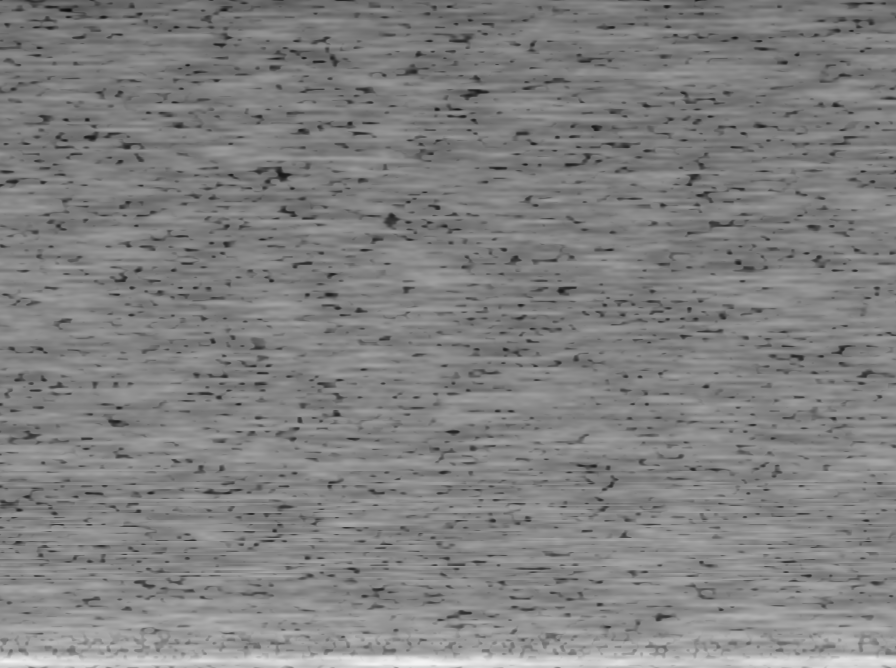
Write a WebGL 1 fragment shader that draws this texture.

```glsl
precision highp float;
// Draws grey, horizontally brushed grain with dark flecks and a pale lower edge.

uniform vec2 u_resolution;

// Tone of the ground, from bottom to top
const float TONE_LOW = 0.553;
const float TONE_HIGH = 0.478;
const float TOP_SHADE = 0.035;

// Cells per canvas height: x sets the length, y the thickness
const vec2 FINE_STREAK = vec2(24.0, 190.0);
const vec2 LONG_STREAK = vec2(7.0, 130.0);
const vec2 GRAIN = vec2(75.0, 200.0);
const vec2 PATCH = vec2(10.0, 26.0);
const vec2 FLECK = vec2(95.0, 195.0);
const vec2 DOT = vec2(150.0, 190.0);

// Strength of each layer
const float FINE_AMOUNT = 0.13;
const float LONG_AMOUNT = 0.09;
const float GRAIN_AMOUNT = 0.05;
const float PATCH_AMOUNT = 0.06;
const float FLECK_DEPTH = 0.30;
const float DOT_DEPTH = 0.16;

// Pale lower edge
const float HAZE_HEIGHT = 0.11;
const float HAZE_GAIN = 0.065;
const float RIM_HEIGHT = 0.026;
const float RIM_GAIN = 0.22;

float hash(vec2 p) {
  return fract(sin(dot(p, vec2(12.9898, 78.233))) * 43758.5453);
}

// One row of smooth noise, shifted at random so cells never line up
float rowNoise(float x, float row, float seed) {
  x += 37.0 * hash(vec2(row, seed));
  float cell = floor(x);
  float t = smoothstep(0.0, 1.0, x - cell);
  float key = row + seed * 7.31;
  return mix(hash(vec2(cell, key)), hash(vec2(cell + 1.0, key)), t);
}

// Blends neighbouring rows into streaks
float streakNoise(vec2 p, float seed) {
  float row = floor(p.y);
  float t = smoothstep(0.0, 1.0, p.y - row);
  return mix(rowNoise(p.x, row, seed), rowNoise(p.x, row + 1.0, seed), t);
}

void main() {
  vec2 p = gl_FragCoord.xy / u_resolution.y;

  // Ground tone, darker towards the top
  float tone = mix(TONE_LOW, TONE_HIGH, p.y);
  tone -= TOP_SHADE * smoothstep(0.93, 1.0, p.y);

  // Brushed streaks over broad, faint patches
  float fine = streakNoise(p * FINE_STREAK, 1.0);
  float broad = streakNoise(p * PATCH, 4.0);
  tone += FINE_AMOUNT * (fine - 0.5);
  tone += LONG_AMOUNT * (streakNoise(p * LONG_STREAK, 2.0) - 0.5);
  tone += GRAIN_AMOUNT * (streakNoise(p * GRAIN, 3.0) - 0.5);
  tone += PATCH_AMOUNT * (broad - 0.5);

  // Short dark flecks gathered along the darker streaks
  float cluster = smoothstep(0.62, 0.25, 0.7 * fine + 0.3 * broad);
  float fleck = smoothstep(0.58, 1.0, streakNoise(p * FLECK, 5.0));
  float aboveRim = smoothstep(0.02, 0.06, p.y);
  tone -= FLECK_DEPTH * fleck * cluster * aboveRim;

  // Haze, dotted band and bright rim along the lower edge
  float rim = smoothstep(RIM_HEIGHT, 0.35 * RIM_HEIGHT, p.y);
  float band = smoothstep(0.06, 0.035, p.y) * smoothstep(0.008, 0.022, p.y);
  float dots = smoothstep(0.5, 0.95, streakNoise(p * DOT, 6.0));
  tone += HAZE_GAIN * smoothstep(HAZE_HEIGHT, 0.04, p.y);
  tone += RIM_GAIN * rim * (0.8 + 0.4 * broad);
  tone -= DOT_DEPTH * dots * band;

  // Thin broken line at the very bottom
  float baseLine = smoothstep(0.006, 0.001, p.y);
  tone -= baseLine * (0.08 + 0.25 * fleck);

  gl_FragColor = vec4(vec3(clamp(tone, 0.0, 1.0)), 1.0);
}
```
